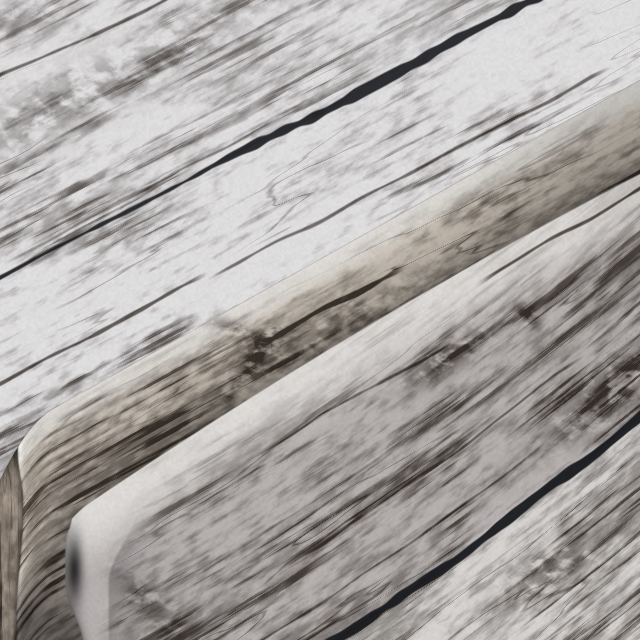
A three.js fragment shader for this texture:

```glsl
// Weathered plank print on cloth: a flat sheet above, two diagonal folds below.
// Each layer has its own grain coordinates (along x, height from its slanted edge),
// stretched noise for worn ink, ragged seams for plank gaps, and soft fold shading.
varying vec2 vUv;

float hash(vec2 p) {
  vec3 q = fract(vec3(p.xyx) * 0.1031);
  q += dot(q, q.yzx + 33.33);
  return fract((q.x + q.y) * q.z);
}

float noise(vec2 p) {
  vec2 i = floor(p), f = fract(p);
  f = f * f * (3.0 - 2.0 * f);
  return mix(mix(hash(i), hash(i + vec2(1, 0)), f.x),
             mix(hash(i + vec2(0, 1)), hash(i + vec2(1, 1)), f.x), f.y);
}

float fbm(vec2 p) {
  float sum = 0.0, amp = 0.533;
  for (int i = 0; i < 4; i++) {
    sum += amp * noise(p);
    p = p * 2.03 + 17.3;
    amp *= 0.5;
  }
  return sum;
}

// 1 below the threshold, 0 above it
float below(float edge, float soft, float x) {
  return 1.0 - smoothstep(edge - soft, edge + soft, x);
}

// Worn ink: clouds, flecks, fibres and wandering hairlines
float wood(vec2 q, float density) {
  q += 7.0;
  float cloud = fbm(q * vec2(5, 13));
  float fleck = fbm(q * vec2(50, 95));
  float fibre = fbm(q * vec2(8, 125));
  float ink = 0.5 * smoothstep(0.42, 0.72, 0.4 * cloud + 0.33 * fleck + 0.27 * fibre + density);
  ink += 0.45 * smoothstep(0.52, 0.72, fibre) * smoothstep(0.44, 0.62, cloud + density);
  float hair = below(0.008, 0.008, abs(fbm(q * vec2(2.2, 20)) - 0.5));
  return ink + 0.35 * hair * smoothstep(0.4, 0.7, noise(q * vec2(6, 11) + 40.0));
}

// Ragged dark line where d crosses zero, for x between a and b
float seam(float d, float x, float a, float b, float width) {
  float rag = width * (0.6 + 0.8 * noise(vec2(x * 45.0, a * 90.0)));
  d += 0.008 * (noise(vec2(x * 14.0, b * 50.0)) - 0.5);
  return below(rag, 0.002, abs(d)) * smoothstep(a, a + 0.04, x) * (1.0 - smoothstep(b - 0.04, b, x));
}

// Speckled stain leaning along a slope
float stain(vec2 p, vec2 c, vec2 r, float slope) {
  vec2 d = p - c;
  d.y -= slope * d.x;
  d /= r;
  return exp(-dot(d, d)) * smoothstep(0.25, 0.65, fbm(p * vec2(50, 75)));
}

vec3 print(vec3 cloth, float ink) {
  return mix(cloth, cloth * vec3(0.25, 0.22, 0.2), clamp(ink, 0.0, 0.95));
}

void main() {
  vec2 p = vUv;
  float x = p.x, y = p.y;
  vec3 gapInk = vec3(0.1, 0.105, 0.12);

  // Silhouettes of the two folds, rounding off at their left ends
  float edge1 = 0.315 + 0.56 * x - 9.0 * pow(max(0.085 - x, 0.0), 2.0);
  float edge2 = 0.118 + 0.70 * x - 0.09 * x * x - 8.0 * pow(max(0.14 - x, 0.0), 2.0);
  float side1 = 0.026 + 0.01 * smoothstep(0.04, 0.2, y) - 0.008 * smoothstep(0.22, 0.29, y);
  float side2 = 0.102 + 0.028 * below(0.04, 0.05, y) + 0.01 * smoothstep(0.15, 0.19, y);
  float v1 = edge1 - y, v2 = edge2 - y;

  // Flat sheet
  float h = y - 0.523 * x;
  float ink = wood(vec2(x, h), 0.0) * mix(0.85, 0.6, smoothstep(0.6, 1.0, y));
  ink += 0.35 * stain(p, vec2(0.1, 0.84), vec2(0.3, 0.05), 0.5);
  ink += 0.3 * stain(p, vec2(0.03, 0.97), vec2(0.06, 0.03), 0.3);
  ink += 0.65 * seam(h - 0.883 + 0.07 * x, x, -0.1, 0.3, 0.0025);
  ink += 0.75 * seam(h - 0.401, x, -0.1, 0.33, 0.003);
  ink += 0.65 * seam(h - 0.394, x, 0.32, 0.96, 0.0025);
  ink += 0.4 * seam(h - 0.585, x, 0.0, 0.45, 0.002);
  vec3 col = print(vec3(0.87, 0.865, 0.87), ink);
  col = mix(col, gapInk, 0.9 * seam(h - 0.564, x, -0.1, 0.9, mix(0.003, 0.008, smoothstep(0.3, 0.42, x))));
  col *= 1.0 - 0.18 * exp(-max(-v1, 0.0) * 60.0) * below(0.08, 0.08, x);

  // Cloth hanging at the far left
  vec3 hanging = print(vec3(0.69, 0.64, 0.59), wood(vec2(y, x), 0.0));
  hanging *= 1.0 - 0.5 * exp(-abs(x - side1) * 150.0) - 0.3 * exp(-abs(v1) * 90.0);
  col = mix(col, hanging, smoothstep(-0.002, 0.002, v1));

  // Rear fold: pale rim, tan body, brown shadow towards the front fold
  ink = wood(vec2(x, -v1) + 3.0, 0.06) * smoothstep(-0.01, 0.06, v1);
  ink += 0.85 * seam(y - 0.466 - 0.56 * (x - 0.417), x, 0.4, 0.64, 0.004);
  ink += 0.7 * stain(p, vec2(0.415, 0.465), vec2(0.04, 0.02), 0.5);
  ink += 0.6 * stain(p, vec2(0.39, 0.425), vec2(0.035, 0.018), 1.3);
  ink += 0.5 * stain(p, vec2(0.37, 0.485), vec2(0.05, 0.012), -0.3);
  ink += 0.4 * stain(p, vec2(0.53, 0.49), vec2(0.18, 0.03), 0.58);
  vec3 fold = mix(vec3(0.87, 0.86, 0.84), vec3(0.77, 0.735, 0.69), smoothstep(0.005, 0.07, v1));
  fold *= 1.0 - 0.28 * exp(-max(-v2, 0.0) * 28.0) - 0.12 * smoothstep(0.6, 1.0, x);
  fold *= 1.0 - 0.28 * below(0.06, 0.05, y);
  fold = print(fold, ink) + 0.1 * exp(-abs(x - side1 - 0.004) * 250.0);
  col = mix(col, fold, smoothstep(-0.002, 0.002, v1) * smoothstep(-0.002, 0.002, x - side1));

  // Front fold: bright rim, grey slope, paler plank beyond the gap
  float t = x - 0.527;
  float gap = y - 0.66 * t - 0.17 * t * t;
  float crease = 0.17 + 0.045 * smoothstep(0.09, 0.21, y);
  float slope = smoothstep(0.02, 0.13, v2);
  ink = wood(vec2(x, gap) + 11.0, 0.04) * mix(0.2, 0.9, slope) * smoothstep(-0.03, 0.04, x - crease);
  ink += 0.7 * stain(p, vec2(0.7, 0.44), vec2(0.06, 0.025), 0.6);
  ink += 0.7 * stain(p, vec2(0.822, 0.508), vec2(0.018, 0.016), -0.5);
  ink += 0.6 * stain(p, vec2(0.97, 0.4), vec2(0.12, 0.045), 0.7);
  ink += 0.5 * stain(p, vec2(0.86, 0.11), vec2(0.07, 0.04), 0.5);
  ink += 0.6 * stain(p, vec2(0.23, 0.06), vec2(0.045, 0.03), -0.7);
  ink += 0.75 * seam(y - 0.577 - 0.59 * (x - 0.78), x, 0.74, 1.1, 0.003);
  ink += 0.55 * seam(y - 0.35 - 0.52 * (x - 0.495), x, 0.48, 0.72, 0.002);
  ink += 0.6 * seam(gap - 0.167, x, 0.46, 0.92, 0.0025);
  ink += 0.5 * seam(gap - 0.075, x, 0.28, 0.85, 0.002);
  fold = mix(vec3(0.86, 0.85, 0.84), vec3(0.71, 0.69, 0.685), slope);
  fold = mix(fold, vec3(0.83, 0.82, 0.81), below(0.0, 0.02, gap) * smoothstep(0.4, 0.6, x));
  fold *= 1.0 - 0.22 * smoothstep(-0.003, 0.003, x - crease) * exp(-max(x - crease, 0.0) * 25.0) * below(0.16, 0.05, y);
  fold = print(fold, ink);
  fold = mix(fold, gapInk, 0.95 * seam(gap, x, 0.45, 1.1, 0.009));
  vec2 tuck = (p - vec2(0.116, 0.11)) / vec2(0.013, 0.05);
  fold *= 1.0 - 0.75 * exp(-dot(tuck, tuck));
  fold *= 1.0 - 0.35 * exp(-abs(x - side2) * 160.0) * below(0.17, 0.02, y);
  float front = smoothstep(-0.002, 0.002, v2) * smoothstep(-0.002, 0.002, x - side2);
  col = mix(col, fold, front);

  // Fine weave
  col *= 0.98 + 0.04 * noise(p * 260.0);
  gl_FragColor = vec4(col, 1.0);
}
```
